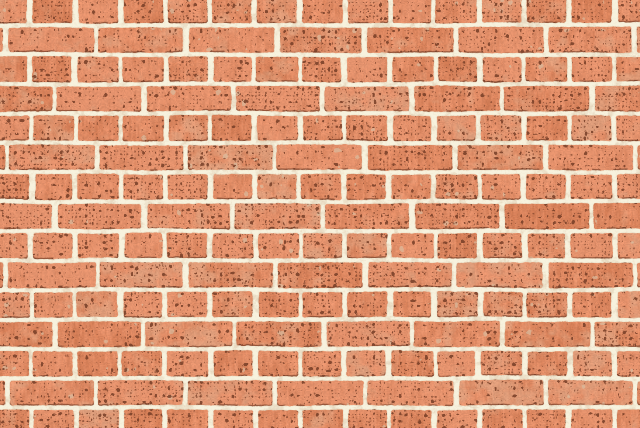
Give the GLSL for this texture, as a WebGL 2 fragment shader.

```glsl
#version 300 es
precision highp float;
// Weathered brick wall: courses of short headers alternate with courses of long
// stretchers, whose joints shift by half a brick every second time. Each brick is a
// rough rounded box with its own tint, pits, pale chips and a shadow at its foot.
uniform vec2 u_resolution;
out vec4 fragColor;

#define COURSES 14.545     // courses over the canvas height
#define COURSE_SHIFT 0.148 // part of the top course that is cut off
#define HEADER_LEN 1.524   // header pitch, in course heights
#define BED_WIDTH 0.150    // horizontal joint
#define HEAD_WIDTH 0.170   // vertical joint
#define CORNER 0.07        // corner radius of a brick
#define ROUGHNESS 0.055    // raggedness of brick edges
#define JITTER 0.09        // sideways drift of the vertical joints
#define PIT_DENSITY 0.50   // share of cells that hold a pit

const vec3 CLAY = vec3(0.92, 0.59, 0.44);
const vec3 CLAY_DEEP = vec3(0.80, 0.47, 0.32);
const vec3 CLAY_DUSTY = vec3(0.87, 0.65, 0.52);
const vec3 PIT_BROWN = vec3(0.46, 0.24, 0.15);
const vec3 MORTAR = vec3(0.97, 0.95, 0.87);
const vec3 MORTAR_DIRT = vec3(0.85, 0.76, 0.65);

float hash(vec2 p) {
  return fract(sin(dot(p, vec2(127.1, 311.7))) * 43758.5453);
}

float noise(vec2 p) {
  vec2 i = floor(p), f = fract(p);
  f = f * f * (3.0 - 2.0 * f);
  return mix(mix(hash(i), hash(i + vec2(1, 0)), f.x),
             mix(hash(i + vec2(0, 1)), hash(i + vec2(1, 1)), f.x), f.y);
}

float fbm(vec2 p) {
  float sum = 0.0, amp = 0.5;
  for (int i = 0; i < 4; i++) {
    sum += amp * noise(p);
    p = p * 2.03 + 17.0;
    amp *= 0.5;
  }
  return sum / 0.9375;
}

// Coverage of ragged blots scattered one per cell; px is the pixel size.
float blots(vec2 p, float scale, float density, float px) {
  vec2 g = p * scale, cell = floor(g);
  vec2 center = 0.32 + 0.36 * vec2(hash(cell + 3.1), hash(cell + 7.7));
  vec2 q = (fract(g) - center) * mix(vec2(0.75, 1.3), vec2(1.4, 0.75), hash(cell + 5.3));
  float radius = mix(0.09, 0.30, pow(hash(cell + 9.4), 1.5));
  float dist = length(q) + 0.22 * (noise(g * 4.0) - 0.5);
  float aa = 0.6 * px * scale;
  return step(hash(cell + 1.9), density) * (1.0 - smoothstep(radius - aa, radius + aa, dist));
}

// Position of vertical joint k of a course, in course heights.
float jointX(float k, float row, float len) {
  return k * len + JITTER * (hash(vec2(k, row + 40.0)) - 0.5);
}

void main() {
  float px = COURSES / u_resolution.y;
  vec2 p = vec2(gl_FragCoord.x, u_resolution.y - gl_FragCoord.y) * px;
  p.y += COURSE_SHIFT;

  // Course and brick indices
  float y = p.y + 0.05 * (noise(vec2(p.x * 0.6, floor(p.y + 0.5) * 9.0)) - 0.5);
  float row = floor(y), fy = y - row;
  bool header = mod(row, 2.0) < 0.5;
  float len = header ? HEADER_LEN : 2.0 * HEADER_LEN;
  float phase = header ? 0.69 : (mod(row, 4.0) < 2.0 ? 0.075 : 0.60);
  float x = p.x - phase * len + 0.03 * (noise(p * 2.5) - 0.5);
  float k = floor(x / len);
  if (x < jointX(k, row, len)) k -= 1.0;
  else if (x > jointX(k + 1.0, row, len)) k += 1.0;
  vec2 id = vec2(k, row);

  // Depth inside the brick: positive on clay, negative in the joints
  float left = x - jointX(k, row, len), right = jointX(k + 1.0, row, len) - x;
  float joint = left < right ? k : k + 1.0;
  float headWidth = HEAD_WIDTH * mix(0.75, 1.3, hash(vec2(joint, row + 80.0)));
  vec2 inset = vec2(min(left, right) - 0.5 * headWidth, min(fy, 1.0 - fy) - 0.5 * BED_WIDTH);
  float depth = CORNER - length(max(CORNER - inset, 0.0))
              + max(min(inset.x, inset.y) - CORNER, 0.0);
  depth += ROUGHNESS * (fbm(p * 7.0) - 0.5);
  float clayMask = smoothstep(-0.6 * px, 0.6 * px, depth);

  // Mortar: sandy grain, dirt along the bricks
  float sand = noise(p * 22.0);
  float dirt = 0.45 * smoothstep(0.5, 0.8, fbm(p * 4.0 + 31.0));
  dirt += 0.3 * smoothstep(-0.05, 0.0, depth) + 0.25 * (sand - 0.5);
  vec3 mortar = mix(MORTAR, MORTAR_DIRT, clamp(dirt, 0.0, 1.0));

  // Clay: tint per brick, clouds, vertical wire-cut streaks, grain
  float tone = hash(id + 11.0), dusty = hash(id + 23.0);
  float cloud = fbm(p * vec2(3.0, 2.2) + 5.0);
  float streak = noise(p * vec2(17.0, 3.5));
  vec3 clay = mix(CLAY, CLAY_DEEP, smoothstep(0.35, 1.1, 0.45 * tone + 0.5 * cloud + 0.3 * streak));
  clay = mix(clay, CLAY_DUSTY, 0.65 * smoothstep(0.5, 0.8, 0.35 * dusty + 0.65 * fbm(p * 2.5 + 60.0)));
  clay *= 1.0 + 0.10 * (noise(p * 26.0) - 0.5) + 0.05 * (tone - 0.5);

  // Pits in clusters, few pale chips, broken shadow under the lower edge
  float cluster = PIT_DENSITY * mix(0.45, 1.3, hash(id + 37.0)) * mix(0.5, 1.5, fbm(p * 1.8 + 90.0));
  float pits = max(blots(p, 4.6, cluster, px), 0.75 * blots(p + 4.3, 8.5, cluster, px));
  float chips = blots(p + 8.7, 3.2, 0.06, px);
  float foot = smoothstep(0.75, 0.9, fy) * (1.0 - smoothstep(0.02, 0.07, depth))
             * smoothstep(0.42, 0.62, noise(p * vec2(4.0, 2.0) + 13.0));
  clay = mix(clay, MORTAR_DIRT, 0.6 * chips);
  clay = mix(clay, PIT_BROWN, clamp(0.85 * pits + 0.7 * foot, 0.0, 0.9));

  fragColor = vec4(mix(mortar, clay, clayMask), 1.0);
}
```
